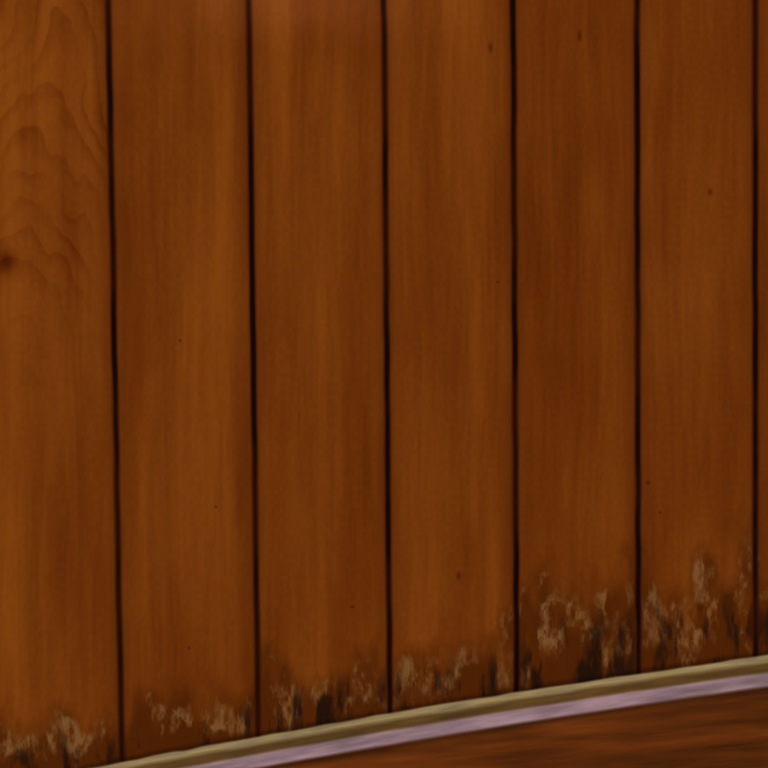
Give the GLSL for this texture, as a Shadertoy shader.

```glsl
const vec3 WOOD_LIGHT = vec3(0.475, 0.235, 0.052);
const vec3 WOOD_DARK  = vec3(0.345, 0.140, 0.018);
const vec3 SEAM_EDGE  = vec3(0.190, 0.060, 0.020);
const vec3 SEAM_CORE  = vec3(0.085, 0.025, 0.015);
const vec3 STAIN      = vec3(0.120, 0.060, 0.035);
const vec3 SCUFF      = vec3(0.480, 0.330, 0.180);
const vec3 CREAM      = vec3(0.560, 0.480, 0.330);
const vec3 OLIVE      = vec3(0.340, 0.240, 0.120);
const vec3 LILAC      = vec3(0.550, 0.440, 0.460);
const vec3 RAIL       = vec3(0.330, 0.155, 0.045);

const float FIRST_SEAM = 0.141;   // x of seam 0 along the top
const float BOARD_STEP = 0.1865;  // width of the first board
const float NARROWING  = 0.0036;  // perspective loss of width per board
const float LEAN       = 0.022;   // sideways drift of the seams
const float SEAM_HALF  = 0.0019;
const float SEAM_BLUR  = 0.0014;
const float SHADE_HALF = 0.0050;
const int   FLECKS     = 12;

float hash(vec2 p) { return fract(sin(dot(p, vec2(127.1, 311.7))) * 43758.5453); }

float noise(vec2 p) {
    vec2 i = floor(p), f = fract(p);
    f = f * f * (3.0 - 2.0 * f);
    return mix(mix(hash(i), hash(i + vec2(1, 0)), f.x),
               mix(hash(i + vec2(0, 1)), hash(i + vec2(1, 1)), f.x), f.y);
}

float fbm(vec2 p) {
    float sum = 0.0, amp = 0.533;
    for (int i = 0; i < 4; i++) {
        sum += amp * noise(p);
        p = p * 2.03 + 17.3;
        amp *= 0.5;
    }
    return sum;
}

// Continuous board number: whole values lie on the seams
float boardCoord(vec2 uv) {
    float x = uv.x - LEAN * (1.0 - uv.y) * pow(1.0 - uv.x, 1.3);
    float root = BOARD_STEP * BOARD_STEP - 4.0 * NARROWING * (x - FIRST_SEAM);
    return (BOARD_STEP - sqrt(root)) / (2.0 * NARROWING);
}

float ledgeHeight(float x) { return -0.024 + 0.205 * x - 0.034 * x * x; }

// Straight grain, with arched growth rings on the first board
vec3 woodColor(vec2 uv, float id) {
    vec2 p = uv + vec2(id * 3.7, id * 1.9);
    float warp = 0.012 * fbm(p * vec2(6.0, 3.0));
    float streak = fbm(vec2((p.x + warp) * 40.0, p.y * 2.5));
    float fine = noise(vec2((p.x + warp) * 210.0, p.y * 14.0));
    float pores = noise(p * vec2(270.0, 170.0));
    float tone = 0.66 + 0.9 * (streak - 0.5) + 0.17 * (fine - 0.5) + 0.15 * (pores - 0.5);
    tone += 0.15 * (hash(vec2(id, 4.0)) - 0.5) + 1.0 * (fbm(p * vec2(7.0, 3.0)) - 0.5);
    if (id < 0.0) {
        float arch = uv.y + 18.0 * pow(uv.x - 0.06, 2.0) + 0.26 * fbm(uv * vec2(10.0, 5.0));
        float ring = fract(arch * 19.0 + 1.5 * noise(vec2(arch * 9.0, 2.0)));
        float line = smoothstep(0.3, 0.9, ring) * smoothstep(1.0, 0.9, ring);
        tone += smoothstep(0.4, 0.75, uv.y) * (0.06 - 0.5 * line * noise(uv * vec2(30.0, 12.0)));
        vec2 knot = (uv - vec2(0.008, 0.66)) * vec2(75.0, 60.0);
        tone -= 1.3 * exp(-dot(knot, knot));
    }
    return mix(WOOD_DARK, WOOD_LIGHT, clamp(tone, -0.5, 1.2));
}

// Damp, black stains and rubbed varnish at the foot of a board
vec3 addWear(vec3 col, vec2 uv, float h, float id) {
    float reach = mix(0.06, 0.09, hash(vec2(id, 9.0))) + 0.045 * smoothstep(0.6, 0.75, uv.x);
    float level = h / reach + 1.8 * (fbm(uv * vec2(38.0, 15.0)) - 0.5);
    col = mix(col, WOOD_DARK * 0.78, 0.8 * smoothstep(1.5, 0.4, level));
    float patches = smoothstep(0.42, 0.62, fbm(uv * vec2(55.0, 30.0) + 5.0));
    float rough = smoothstep(0.15, 0.75, fbm(uv * vec2(170.0, 80.0)));
    float rim = smoothstep(0.1, 0.5, level) * smoothstep(1.15, 0.75, level);
    col = mix(col, SCUFF, 0.85 * patches * rough * rim);
    float drips = smoothstep(0.50, 0.74, fbm(uv * vec2(62.0, 16.0) + 31.0));
    return mix(col, STAIN, 0.9 * drips * smoothstep(1.0, 0.3, h / reach));
}

// Cream bead, olive step, lilac strip and lower rail; d is the depth below the boards
vec3 ledgeColor(vec2 uv, float d, float px) {
    float grime = fbm(vec2(uv.x * 22.0, d * 130.0));
    float grain = fbm(vec2(uv.x * 7.0 + uv.y * 12.0, (uv.y - 0.10 * uv.x) * 75.0));
    vec3 col = mix(CREAM, OLIVE, smoothstep(0.006, 0.014, d + 0.007 * (grime - 0.5)));
    col = mix(col, LILAC, smoothstep(0.021 - px, 0.024 + px, d));
    col *= 0.78 + 0.44 * grime;
    vec3 rail = RAIL * (0.55 + 0.9 * grain);
    rail *= 1.0 - 0.3 * smoothstep(0.052, 0.041, d);
    return mix(col, rail, smoothstep(0.039 - px, 0.043 + px, d));
}

void mainImage(out vec4 fragColor, in vec2 fragCoord) {
    vec2 uv = fragCoord / iResolution.xy;
    float px = 1.0 / iResolution.y;
    float n = boardCoord(uv), id = floor(n);
    float h = uv.y - ledgeHeight(uv.x);
    vec3 col = woodColor(uv, id);

    // Small dark flecks
    for (int i = 0; i < FLECKS; i++) {
        float k = float(i);
        vec2 q = uv - vec2(hash(vec2(k, 1.0)), hash(vec2(k, 2.0)));
        float size = mix(0.002, 0.005, hash(vec2(k, 3.0)));
        float r = length(q * vec2(1.0, mix(0.4, 1.6, hash(vec2(k, 5.0)))));
        col = mix(col, SEAM_EDGE, 0.5 * smoothstep(size + px, 0.0, r));
    }
    col = addWear(col, uv, h, id);

    // Rounded board edges, reddish shade and uneven dark seams
    float seam = round(n);
    float side = (n - seam) * (BOARD_STEP - 2.0 * NARROWING * n);
    float dist = abs(side + 0.0012 * (noise(vec2(seam * 5.3, uv.y * 22.0)) - 0.5));
    float wear = fbm(vec2(seam * 9.1, uv.y * 9.0));
    float core = SEAM_HALF * mix(0.5, 1.3, wear);
    float depth = mix(0.55, 1.0, smoothstep(0.3, 0.65, wear));
    col = mix(col, WOOD_DARK * 0.85, 0.75 * exp(-dist / (side < 0.0 ? 0.009 : 0.007)));
    col = mix(col, SEAM_EDGE, 0.75 * smoothstep(SHADE_HALF + 0.002, SHADE_HALF - 0.0035, dist));
    col = mix(col, SEAM_CORE, depth * smoothstep(core + SEAM_BLUR + px, core - SEAM_BLUR, dist));

    // Faint sheen at the top, contact shadow at the foot
    col += vec3(0.05, 0.035, 0.04) * smoothstep(0.93, 1.0, uv.y) * exp(-pow((uv.x - 0.4) * 6.0, 2.0));
    col *= 1.0 - 0.35 * smoothstep(0.010, 0.0, h);
    float edge = h + 0.0018 * (noise(vec2(uv.x * 45.0, 3.0)) - 0.5);
    col = mix(ledgeColor(uv, -h, px), col, smoothstep(-0.001 - px, 0.001 + px, edge));
    fragColor = vec4(col, 1.0);
}
```
